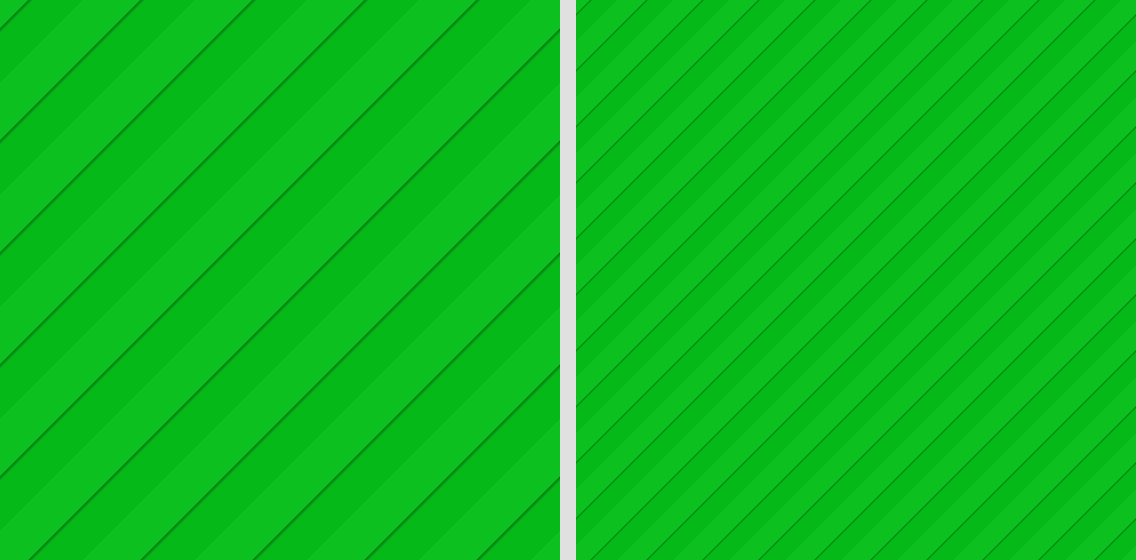
Left, the tile; right, the same tile 2 across and 2 down.
This pattern is drawn by a Shadertoy shader. Its source:

```glsl
// Diagonal green slats: five repeats across and down, each a darker and a lighter
// flat band. A soft shadow falls from one edge and a faint sheen marks the other.
// All of it is a function of one wrapped diagonal coordinate, so it tiles exactly.

#define REPEATS 5.0            // whole number of slats across and down
#define SHADOW_EDGE 0.253      // position of the shadow edge within a repeat
#define SHADOW_WIDTH 0.048     // reach of the shadow, in repeats
#define SHADOW_DEPTH 0.38      // darkening at the edge
#define SHADOW_FALLOFF 1.2     // curve of the shadow's fade
#define SHEEN_WIDTH 0.004      // half width of the sheen line, in repeats
#define SHEEN_STRENGTH 0.55    // opacity of the sheen line
#define DARK_GREEN vec3(0.020, 0.725, 0.096)
#define LIGHT_GREEN vec3(0.043, 0.752, 0.121)
#define SHEEN_GREEN vec3(0.110, 0.785, 0.185)

// Darker half of the repeat, with both borders smoothed
float darkBand(float t, float aa) {
    float fromCentre = abs(fract(t + 0.25) - 0.5);
    return 1.0 - smoothstep(0.25 - aa, 0.25 + aa, fromCentre);
}

// Crisp on the upper left side, fading towards the lower right
float edgeShadow(float t, float aa) {
    float d = fract(t + 0.5) - 0.5;
    float fade = clamp(1.0 - max(d, 0.0) / SHADOW_WIDTH, 0.0, 1.0);
    return smoothstep(-aa, aa, d) * pow(fade, SHADOW_FALLOFF);
}

// Thin highlight where the lighter half begins
float sheenLine(float t, float aa) {
    return 1.0 - smoothstep(0.0, SHEEN_WIDTH + aa, abs(t - 0.495));
}

void mainImage(out vec4 fragColor, in vec2 fragCoord) {
    vec2 uv = fragCoord / iResolution.xy;

    // Position within the repeat, measured from the shadow edge
    float t = fract(REPEATS * (uv.x - uv.y) - SHADOW_EDGE);
    float aa = 0.6 * REPEATS * length(1.0 / iResolution.xy);

    vec3 color = mix(LIGHT_GREEN, DARK_GREEN, darkBand(t, aa));
    color = mix(color, SHEEN_GREEN, SHEEN_STRENGTH * sheenLine(t, aa));
    color *= 1.0 - SHADOW_DEPTH * edgeShadow(t, aa);

    fragColor = vec4(color, 1.0);
}
```
